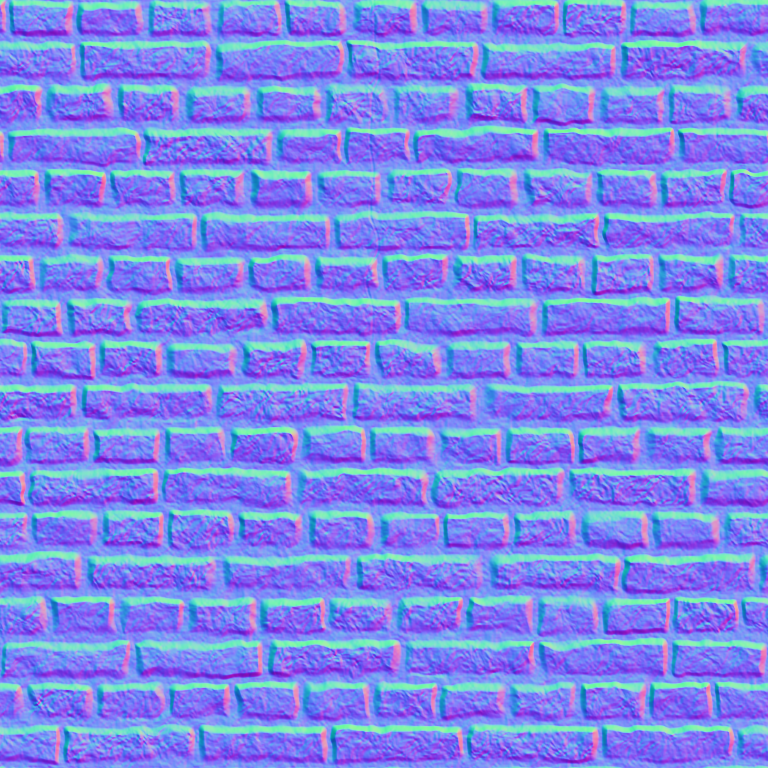
A Shadertoy shader for this texture map:

```glsl
// Tangent-space normal map of an old brick wall: courses of short bricks
// alternate with courses of long ones. A height field of domed, chipped
// bricks in grainy mortar is differentiated and encoded as a colour.

#define COURSES 18.0
#define SHORT_PITCH 0.0898
#define LONG_PITCH 0.1750
#define JOINT 0.0019               // half width of a mortar joint
#define BEVEL vec2(0.0090, 0.0100) // width of the worn brick edges
#define RELIEF 0.0092              // brick height above the mortar
#define TILT 0.23                  // slope of the brick faces
#define DOME 0.0028                // bulge of the faces
#define ROUGHNESS 0.0042           // depth of the surface pits
#define SPLIT_CHANCE 0.04          // share of long bricks cut in half
#define STEP 0.0010                // differentiation distance

// Left end of the first full brick in each course, from the top down
const float PHASE[18] = float[18](
    0.009, 0.102, 0.061, 0.009, 0.052, 0.086, 0.049, 0.0, 0.039,
    0.103, 0.030, 0.033, 0.039, 0.109, 0.066, 0.0, 0.033, 0.081);

float hash(vec2 p) {
    vec3 q = fract(p.xyx * 0.1031);
    q += dot(q, q.yzx + 33.33);
    return fract((q.x + q.y) * q.z);
}

// Value noise that tiles after "period" cells
float noise(vec2 p, float period) {
    vec2 i = floor(p), f = p - i;
    f = f * f * f * (f * (f * 6.0 - 15.0) + 10.0);
    vec2 a = mod(i, period), b = mod(i + 1.0, period);
    return mix(mix(hash(a), hash(vec2(b.x, a.y)), f.x),
               mix(hash(vec2(a.x, b.y)), hash(b), f.x), f.y);
}

float centredNoise(vec2 uv, float frequency) {
    return noise(uv * frequency, frequency) - 0.5;
}

float wallHeight(vec2 uv) {
    // Shared warp bends the noise lattice and the brick outlines
    vec2 warp = vec2(centredNoise(uv + 0.37, 44.0), centredNoise(uv + 0.61, 47.0));
    vec2 bent = uv + 0.008 * warp;
    float ripple = centredNoise(bent + 0.15, 85.0);
    vec2 p = uv + vec2(0.0045, 0.0040) * warp + 0.0026 * ripple;
    p.y += 0.004 * centredNoise(uv, 14.0);

    // Course and position inside it
    float fromTop = (1.0 - p.y) * COURSES + 0.06;
    float row = mod(floor(fromTop), COURSES);
    bool isLong = mod(row, 2.0) > 0.5;
    float pitch = isLong ? LONG_PITCH : SHORT_PITCH;
    float last = isLong ? 5.0 : 10.0;
    float wander = 0.007 * (noise(vec2(uv.x * COURSES, row), COURSES) - 0.5);
    float along = fract(p.x + wander - PHASE[int(row)]);

    // Ends of the brick; the last one fills the rest of the course
    float id = min(floor(along / pitch), last);
    float start = id * pitch;
    float end = id == last ? 1.0 : start + pitch;
    vec2 key = vec2(id * 3.0 + 5.0, row * 7.0 + 11.0);
    if (isLong && hash(key + 71.0) < SPLIT_CHANCE) {
        float middle = mix(start, end, 0.5);
        if (along < middle) end = middle;
        else { start = middle; key += 131.0; }
    }

    // Local frame with a slight rotation and size change per brick
    vec2 local = vec2(along - 0.5 * (start + end), (0.5 - fract(fromTop)) / COURSES);
    local.y += local.x * 0.03 * (hash(key + 17.0) - 0.5);
    vec2 halfSize = vec2(0.5 * (end - start), 0.5 / COURSES) - JOINT;
    halfSize -= 0.0018 * vec2(hash(key + 29.0), hash(key + 41.0));

    // Soft edges, worn to a different width from place to place
    float wear = mix(0.45, 1.3, hash(key));
    vec2 bevel = BEVEL * (1.0 + 0.9 * centredNoise(uv + 0.83, 21.0));
    vec2 inset = halfSize - abs(local);
    vec2 rise = smoothstep(vec2(0.0), bevel, inset);
    float mask = rise.x * rise.y;

    // Domed, tilted face with pits that vary from brick to brick
    float v = local.y / halfSize.y;
    float face = RELIEF * mix(0.8, 1.25, hash(key + 97.0));
    face += (TILT + 0.24 * (hash(key + 53.0) - 0.5)) * local.y;
    face += 0.07 * (hash(key + 83.0) - 0.5) * local.x - DOME * v * v;
    face += 0.0040 * centredNoise(bent + 0.23, 34.0);
    float pits = 0.40 * ripple + 0.45 * centredNoise(bent + 0.4, 150.0)
               + 0.32 * centredNoise(bent, 260.0);
    face += ROUGHNESS * wear * pits;

    // Mortar sags downward and carries a fine grain
    float mortar = 0.0024 * centredNoise(bent + 0.7, 58.0)
                 + 0.0010 * centredNoise(bent + 0.9, 170.0)
                 + 0.0006 * centredNoise(uv, 280.0) - 0.15 * uv.y;

    // Hairline crack through the upper courses
    float crackX = 0.485 + 0.025 * centredNoise(vec2(0.3, uv.y), 22.0);
    float crack = smoothstep(0.003, 0.0, abs(uv.x - crackX)) * smoothstep(0.52, 0.6, uv.y);
    return mortar + mask * face - 0.0008 * crack;
}

void mainImage(out vec4 fragColor, in vec2 fragCoord) {
    vec2 uv = fragCoord / iResolution.xy;
    vec2 e = vec2(STEP, 0.0);
    vec2 slope = vec2(wallHeight(uv + e.xy) - wallHeight(uv - e.xy),
                      wallHeight(uv + e.yx) - wallHeight(uv - e.yx)) / (2.0 * STEP);
    vec3 normal = normalize(vec3(-slope * vec2(0.9, 1.0), 1.0));
    // Slight overall cast of the encoded colours
    fragColor = vec4((0.5 + 0.5 * normal) * vec3(0.98, 1.0, 0.975), 1.0);
}
```
